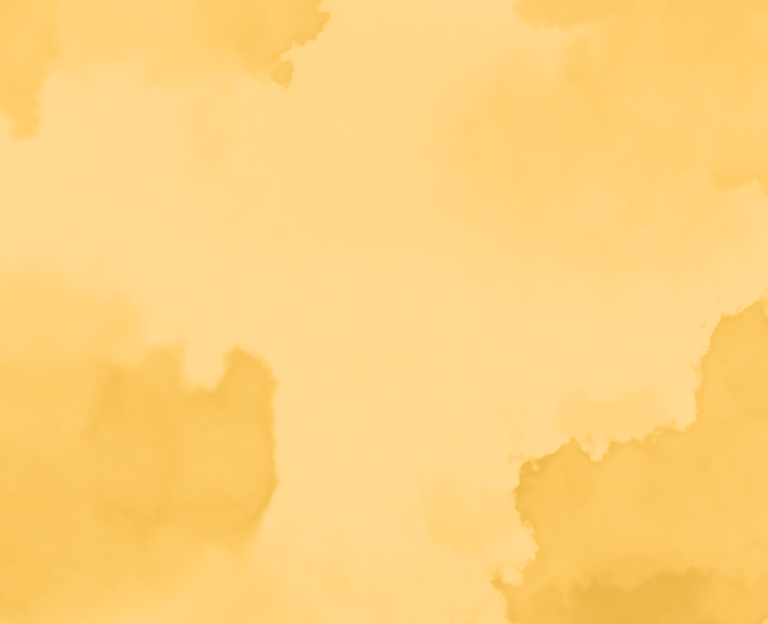
A WebGL 1 fragment shader for this background:

```glsl
precision highp float;
uniform vec2 u_resolution;

#define ASPECT 1.231
#define PALE vec3(1.0, 0.855, 0.572)
#define GOLD vec3(1.0, 0.812, 0.446)
#define AMBER vec3(0.982, 0.772, 0.362)
#define OCHRE vec3(0.9, 0.69, 0.26)
#define WARP 0.08
#define ROUGHNESS 0.075
#define RIM_WIDTH 0.011
#define MOTTLE 0.75

float hash(vec2 p) {
    p = fract(p * vec2(0.1031, 0.1137));
    p += dot(p, p.yx + 33.33);
    return fract((p.x + p.y) * p.x * 7.13);
}

float noise(vec2 p) {
    vec2 i = floor(p);
    vec2 f = fract(p);
    f = f * f * (3.0 - 2.0 * f);
    float low = mix(hash(i), hash(i + vec2(1.0, 0.0)), f.x);
    float high = mix(hash(i + vec2(0.0, 1.0)), hash(i + 1.0), f.x);
    return mix(low, high, f.y);
}

// Layered noise centred on zero
float fbm(vec2 p) {
    float sum = 0.0;
    float gain = 0.5;
    for (int i = 0; i < 5; i++) {
        sum += gain * (noise(p) - 0.5);
        p = mat2(1.6, 1.2, -1.2, 1.6) * p + 17.3;
        gain *= 0.5;
    }
    return sum;
}

// Approximate signed distance to an ellipse
float blob(vec2 p, vec2 center, vec2 radius) {
    return (length((p - center) / radius) - 1.0) * min(radius.x, radius.y);
}

float join(float a, float b) {
    float h = max(0.025 - abs(a - b), 0.0);
    return min(a, b) - h * h * 10.0;
}

float fill(float d, float softness) {
    return 1.0 - smoothstep(-softness, softness, d);
}

// Pigment gathered just inside a drying edge
float rim(float d) {
    float t = (d + RIM_WIDTH * 0.6) / RIM_WIDTH;
    return exp(-t * t);
}

// Pigment density to colour
vec3 pigment(float t) {
    vec3 color = mix(PALE, GOLD, clamp(t * 2.0, 0.0, 1.0));
    color = mix(color, AMBER, clamp(t * 2.0 - 1.0, 0.0, 1.0));
    return mix(color, OCHRE, clamp((t - 1.0) * 1.5, 0.0, 1.0));
}

void main() {
    vec2 p = gl_FragCoord.xy / u_resolution * vec2(ASPECT, 1.0);
    vec2 drift = vec2(fbm(p * 8.0 + 3.1), fbm(p * 8.0 + 41.7));
    vec2 q = p + WARP * drift;
    float grain = ROUGHNESS * fbm(p * 24.0 + 9.0);

    // Cloudy density with faint overlapping wash edges
    float cloud = fbm(p * 5.0 + drift + 60.0) + 0.4 * fbm(p * 17.0 + drift * 3.0);
    float wash = fbm(q * 8.0 + 25.0);
    cloud += 0.16 * (smoothstep(-0.03, 0.04, wash) - 0.5);
    float mottle = MOTTLE * cloud;

    // Diffuse tints across the paper
    float tone = 0.03 + 0.08 * cloud;
    float haze = blob(q, vec2(0.98, 0.75), vec2(0.27, 0.22)) + 0.12 * cloud + grain;
    tone += (0.23 + 0.5 * cloud) * fill(haze, 0.06);
    tone += 0.1 * fill(blob(q, vec2(0.62, 0.78), vec2(0.3, 0.2)) + 0.15 * cloud, 0.07);
    tone += 0.34 * fill(blob(q, vec2(0.22, 1.0), vec2(0.26, 0.12)) + grain, 0.05);
    tone += 0.13 * fill(blob(q, vec2(0.32, 0.78), vec2(0.04, 0.05)) + grain, 0.03);
    tone += (0.34 + 0.4 * cloud) * fill(blob(q, vec2(0.06, 0.44), vec2(0.18, 0.13)) + grain, 0.05);
    tone += 0.22 * fill(blob(q, vec2(0.74, 0.18), vec2(0.085, 0.045)) + grain, 0.02);
    tone += 0.24 * fill(blob(q, vec2(0.98, 0.32), vec2(0.12, 0.04)) + grain, 0.015);
    tone += (0.25 + 0.4 * cloud) * fill(blob(q, vec2(0.3, 0.02), vec2(0.25, 0.12)) + grain, 0.05);
    tone += 0.15 * fill(blob(q, vec2(0.72, 0.03), vec2(0.14, 0.12)) + grain, 0.05);

    // Upper left stains
    float corner = blob(q, vec2(0.0, 0.93), vec2(0.105, 0.15)) + grain;
    float stain = blob(q, vec2(0.42, 0.99), vec2(0.1, 0.1));
    stain = join(stain, blob(q, vec2(0.44, 0.885), vec2(0.025))) + grain;
    float crisp = smoothstep(0.34, 0.46, p.x);
    tone = mix(tone, 0.7 + mottle, fill(corner, 0.018));
    tone = mix(tone, 0.78 + mottle, fill(stain, mix(0.05, 0.004, crisp)));
    tone += 0.18 * rim(stain) * crisp;

    // Upper right veil
    float veil = blob(q, vec2(1.14, 0.91), vec2(0.21, 0.17));
    veil = join(veil, blob(q, vec2(1.21, 0.78), vec2(0.1, 0.085))) + grain;
    float fringe = blob(q, vec2(0.93, 1.01), vec2(0.085, 0.06)) + grain;
    float veilEdge = mix(0.06, 0.01, smoothstep(1.05, 1.18, p.x));
    tone = mix(tone, 0.58 + mottle, fill(veil, veilEdge));
    tone = mix(tone, 0.7 + mottle, fill(fringe, 0.015));

    // Lower left pool with rounded fingers
    float pool = blob(q, vec2(0.15, 0.22), vec2(0.2, 0.19));
    pool = join(pool, blob(q, vec2(0.34, 0.25), vec2(0.102, 0.128)));
    pool = join(pool, blob(q, vec2(0.385, 0.383), vec2(0.038, 0.06)));
    pool = join(pool, blob(q, vec2(0.264, 0.36), vec2(0.045, 0.083)));
    pool = join(pool, blob(q, vec2(0.03, 0.31), vec2(0.14, 0.13)));
    pool = join(pool, blob(q, vec2(0.09, 0.08), vec2(0.14, 0.1))) + 0.25 * grain;
    float wetEdge = smoothstep(0.1, 0.36, p.x) * smoothstep(0.08, 0.2, p.y);
    tone = mix(tone, 0.78 + mottle, fill(pool, mix(0.035, 0.006, wetEdge)));
    tone += 0.2 * rim(pool) * wetEdge;
    float sediment = blob(q, vec2(0.21, 0.26), vec2(0.095, 0.14)) + 0.4 * grain;
    tone += 0.2 * fill(sediment, 0.022);

    // Lower right bank and its darker second coat
    float bank = blob(q, vec2(1.09, 0.135), vec2(0.265, 0.165));
    bank = join(bank, blob(q, vec2(0.913, 0.2), vec2(0.093, 0.096)));
    bank = join(bank, blob(q, vec2(1.234, 0.327), vec2(0.141, 0.18)));
    bank = join(bank, blob(q, vec2(1.19, 0.44), vec2(0.077, 0.072)));
    bank = join(bank, blob(q, vec2(0.99, 0.02), vec2(0.19, 0.1))) + grain;
    float coat = blob(q, vec2(1.11, 0.0), vec2(0.29, 0.085)) + grain;
    tone = mix(tone, 0.9 + mottle, fill(bank, 0.005));
    tone += 0.2 * rim(bank);
    tone += 0.28 * fill(coat, 0.012) + 0.1 * rim(coat);

    // Stray flecks beside the bank
    float fleck = smoothstep(0.17, 0.21, fbm(p * 38.0 + 5.0));
    tone += 0.35 * fleck * fill(abs(bank - 0.02) - 0.015, 0.01);

    tone += 0.1 * fbm(p * 40.0);
    gl_FragColor = vec4(pigment(tone), 1.0);
}
```
